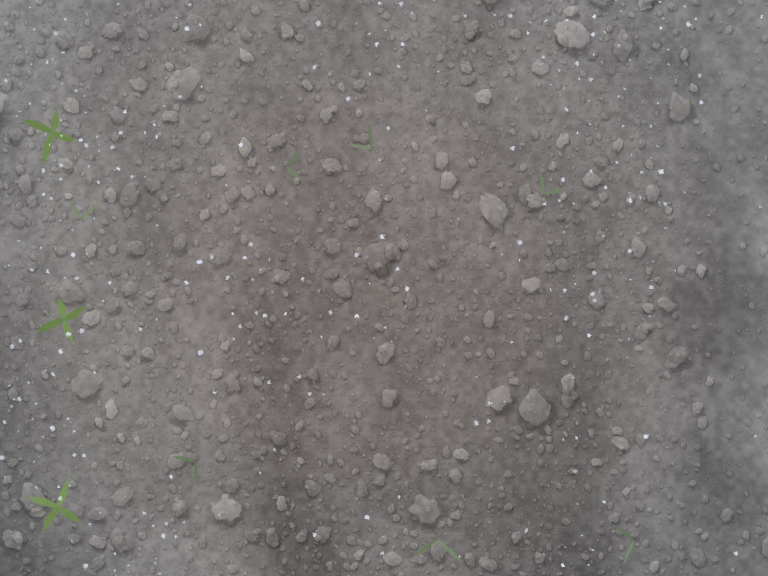
Give the GLSL for this texture, as a Shadertoy shader.

```glsl
// Dry cloddy soil seen from above, with pebbles, white granules and small green seedlings.

const vec3 SOIL_COOL = vec3(0.468, 0.471, 0.472);
const vec3 SOIL_WARM = vec3(0.488, 0.457, 0.446);
const vec3 GRANULE = vec3(0.88, 0.91, 0.98);
const vec3 LEAF_BRIGHT = vec3(0.43, 0.54, 0.29);
const vec3 LEAF_DULL = vec3(0.42, 0.50, 0.37);

vec3 hash3(vec2 p) {
    vec3 q = fract(p.xyx * vec3(0.1031, 0.1030, 0.0973));
    q += dot(q, q.yxz + 33.33);
    return fract((q.xxy + q.yzz) * q.zyx);
}

float noise(vec2 p) {
    vec2 i = floor(p), f = fract(p);
    f = f * f * (3.0 - 2.0 * f);
    vec2 e = vec2(0.0, 1.0);
    return mix(mix(hash3(i).x, hash3(i + e.yx).x, f.x),
               mix(hash3(i + e.xy).x, hash3(i + e.yy).x, f.x), f.y);
}

float fbm(vec2 p) {
    float sum = 0.0, amp = 0.5;
    for (int i = 0; i < 4; i++) {
        sum += amp * noise(p);
        p = p * 2.03 + 7.1;
        amp *= 0.5;
    }
    return sum;
}

vec2 rotate(vec2 p, float a) {
    return mat2(cos(a), -sin(a), sin(a), cos(a)) * p;
}

// Smeared, stone-poor strip along the right side
float smearMask(vec2 p) {
    return smoothstep(1.08, 1.3, p.x + 0.12 * (noise(p * 5.0) - 0.5));
}

// Lumpy pale stones in loose clusters, lit from above, with a soft contact shadow
vec3 addStones(vec3 ground, vec2 p, float cell, float density, float contrast, float seed, float blur) {
    vec3 col = ground;
    vec2 home = floor(p / cell);
    for (int y = -1; y <= 1; y++)
    for (int x = -1; x <= 1; x++) {
        vec2 id = home + vec2(x, y);
        vec3 place = hash3(id + seed);
        vec3 kind = hash3(id + seed + 71.7);
        vec2 centre = (id + 0.15 + 0.7 * place.xy) * cell;
        float cluster = 0.45 + 1.1 * noise(centre * 11.0 + seed);
        if (place.z > density * cluster * (1.0 - 0.7 * smearMask(centre))) continue;

        float radius = cell * mix(0.15, 0.33, kind.x * kind.x);
        vec2 d = p - centre;
        vec2 q = rotate(d, kind.y * 6.28) * vec2(0.87, 1.17) / radius;
        float lump = 0.55 + 0.55 * noise(q * 1.4 + id * 3.7 + seed) + 0.26 * noise(q * 3.3 + id * 5.3);
        float edge = length(q) - lump;
        float under = length((d + vec2(-0.1, 0.32) * radius) / radius) - lump;
        float soft = blur / radius;

        col *= 1.0 - 1.5 * contrast * (1.0 - smoothstep(-0.2, 0.35 + soft, under));
        float light = 0.45 * d.y / radius - 0.2 * d.x / radius;
        float rough = noise(q * 3.0 + id) - 0.5;
        float tone = 0.45 + 0.85 * (kind.z * kind.z - 0.2) + light + 0.6 * rough;
        vec3 stone = mix(mix(SOIL_COOL, SOIL_WARM, 0.5), ground, 0.65);
        stone += contrast * tone * vec3(0.72, 0.71, 0.70);
        col = mix(col, stone, 0.95 * (1.0 - smoothstep(-soft, soft, edge)));
    }
    return col;
}

// Small ragged granules, denser along vertical sowing lines
float granules(vec2 p, float cell, float blur) {
    vec2 home = floor(p / cell);
    float mask = 0.0;
    for (int y = -1; y <= 1; y++)
    for (int x = -1; x <= 1; x++) {
        vec2 id = home + vec2(x, y);
        vec3 h = hash3(id + 311.0);
        vec3 kind = hash3(id + 57.0);
        vec2 centre = (id + h.xy) * cell;
        float share = 0.06 + 0.5 * smoothstep(0.35, 0.85, noise(vec2(centre.x * 9.0, centre.y * 4.0)));
        if (h.z > share * (1.0 - 0.85 * smearMask(centre))) continue;
        float size = mix(0.0010, 0.0040, kind.x * kind.x);
        vec2 ragged = vec2(noise(p * 350.0), noise(p * 350.0 + 40.0)) - 0.5;
        float dist = length(p - centre + 0.003 * ragged) - size;
        mask = max(mask, mix(0.65, 1.0, kind.y) * (1.0 - smoothstep(-blur, blur * 1.3, dist)));
    }
    return mask;
}

// A pointed leaf growing from the origin along the given angle
float leaf(vec2 p, float angle, float len, float width, float blur) {
    vec2 q = rotate(p, angle);
    float t = clamp(q.x / len, 0.0, 1.0);
    float bend = 0.10 * len * t * t;
    float halfWidth = width * sqrt(t) * (1.0 - t * t) * 1.6;
    float dist = length(vec2(q.x - t * len, q.y - bend)) - halfWidth;
    return 1.0 - smoothstep(-blur, blur, dist);
}

vec3 addSeedling(vec3 col, vec2 p, int leaves, float len, float width, vec3 green, float seed, float blur) {
    for (int i = 0; i < leaves; i++) {
        vec3 h = hash3(vec2(seed, float(i) + 5.0));
        float angle = seed * 2.4 + float(i) * 1.55 + 0.5 * h.x;
        float mask = leaf(p, angle, len * mix(0.65, 1.1, h.y), width, blur);
        col = mix(col, green + 0.10 * (h.z - 0.4), 0.85 * mask);
    }
    return col;
}

void mainImage(out vec4 fragColor, in vec2 fragCoord) {
    vec2 p = fragCoord / iResolution.y;
    float blur = max(0.0016, 0.7 / iResolution.y);
    vec2 mid = p - vec2(0.62, 0.5);

    // Ground tint, furrows and fine grain
    vec3 col = mix(SOIL_COOL, SOIL_WARM, exp(-3.5 * dot(mid, mid))) + 0.006;
    col += 0.085 * (p.y - 0.45);
    col += 0.105 * (noise(vec2(p.x * 8.0 + 0.3 * p.y, p.y * 0.9)) - 0.5);
    col += 0.13 * (fbm(p * 7.0) - 0.47) + 0.16 * (fbm(p * 85.0) - 0.47);

    // Diagonal smears
    vec2 along = rotate(p, -0.85);
    col += smearMask(p) * 0.19 * (fbm(along * vec2(4.0, 19.0)) - 0.47);

    // Grit to clods
    col = addStones(col, p, 0.010, 0.50, 0.080, 13.0, blur);
    col = addStones(col, p, 0.021, 0.50, 0.115, 127.0, blur);
    col = addStones(col, p, 0.046, 0.42, 0.145, 241.0, blur);
    col = addStones(col, p, 0.088, 0.36, 0.145, 389.0, blur * 1.3);

    // Broad seedlings in the left row, thin ones scattered
    for (int i = 0; i < 3; i++) {
        float k = float(i);
        vec2 root = vec2(0.10 + 0.012 * sin(k * 2.0), 0.12 + 0.325 * k);
        col = addSeedling(col, p - root, 4, 0.055, 0.0075, LEAF_BRIGHT, k + 1.0, blur);
    }
    for (int i = 0; i < 7; i++) {
        float k = float(i);
        vec3 h = hash3(vec2(k, 19.0));
        vec2 root = vec2(0.12 + 0.16 * k + 0.06 * h.x, 0.06 + 0.75 * h.y * h.y);
        col = addSeedling(col, p - root, 2, 0.055, 0.0038, LEAF_DULL, k + 8.0, blur);
    }

    col = mix(col, GRANULE, 0.92 * granules(p, 0.030, blur));
    fragColor = vec4(clamp(col, 0.0, 1.0), 1.0);
}
```
